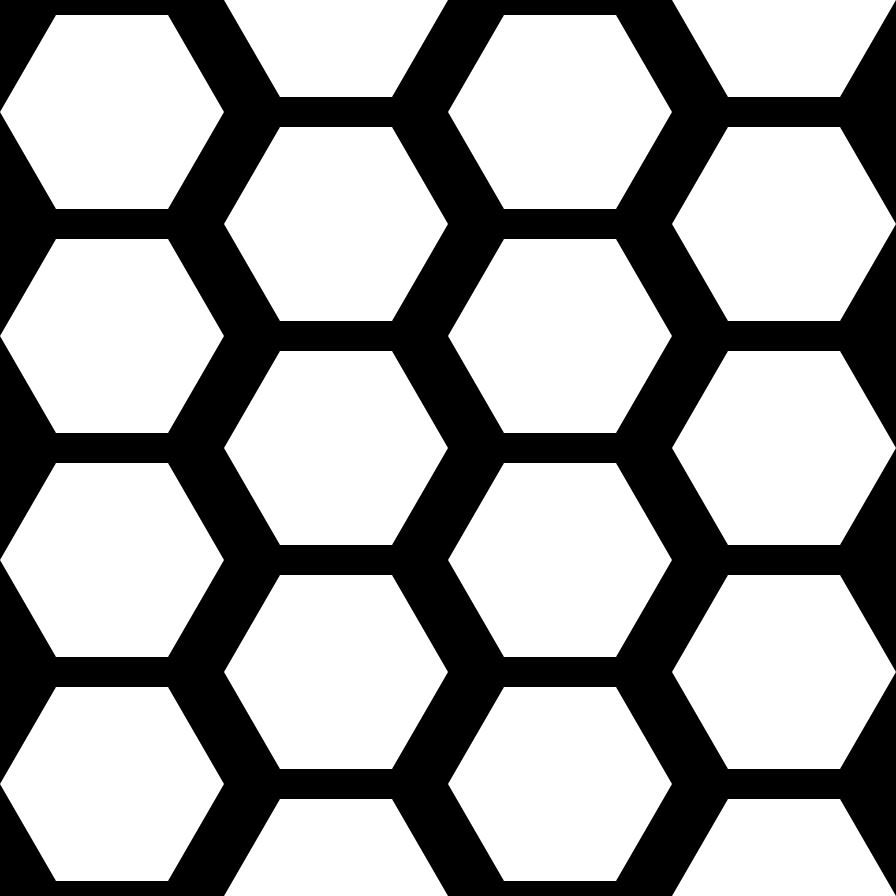
This pattern is drawn by a Shadertoy shader. Its source:

```glsl
#define COLUMNS 4.0
#define ROWS 4.0
#define HEX_RADIUS 0.5
#define LINE_COLOR vec3(0.0)
#define CELL_COLOR vec3(1.0)

// Signed distance to a flat-topped regular hexagon, negative inside
float hexagonDistance(vec2 p, float radius) {
    const vec2 slantNormal = vec2(0.8660254, 0.5);
    p = abs(p);
    return max(p.y, dot(p, slantNormal)) - radius * slantNormal.x;
}

void mainImage(out vec4 fragColor, in vec2 fragCoord) {
    vec2 grid = vec2(COLUMNS, ROWS);
    vec2 p = fragCoord / iResolution.xy * grid;

    // Odd columns shift by half a cell
    p.y += 0.5 * mod(floor(p.x), 2.0);
    vec2 local = fract(p) - 0.5;

    // One-pixel edge smoothing, measured in cells
    float pixel = grid.y / iResolution.y;
    float distanceToEdge = hexagonDistance(local, HEX_RADIUS);
    float inside = clamp(0.5 - distanceToEdge / pixel, 0.0, 1.0);

    fragColor = vec4(mix(LINE_COLOR, CELL_COLOR, inside), 1.0);
}
```
